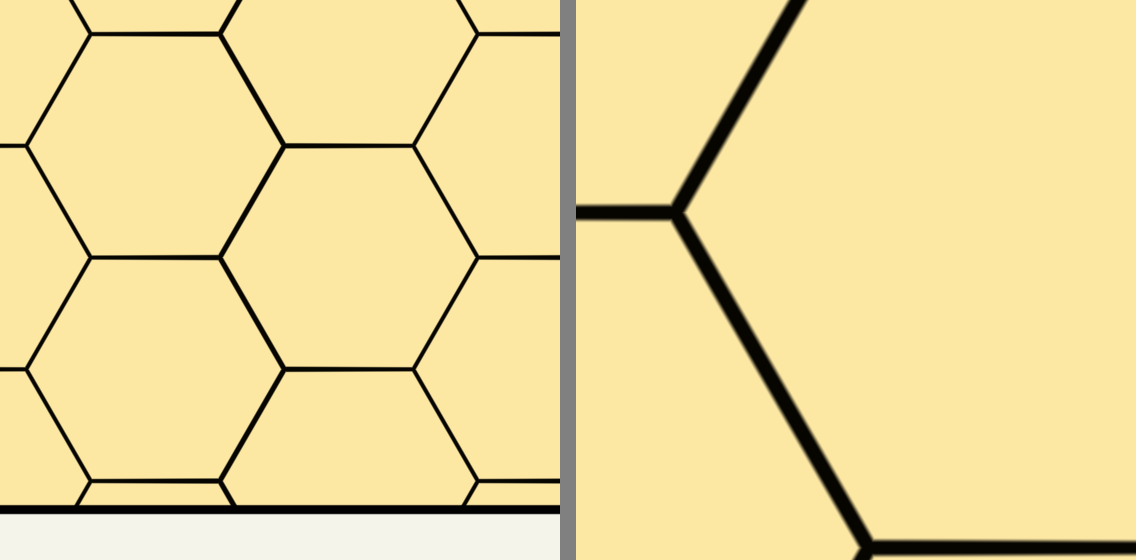
Left, the full canvas; right, a detail of the centre.
A Shadertoy shader for this pattern:

```glsl
// Flat-topped honeycomb in black outline on pale yellow, ending at a heavy rule above a paper margin.

const float TAU = 6.2831853;
const float SQRT3 = 1.7320508;

const vec3 HONEY = vec3(0.988, 0.906, 0.640);
const vec3 PAPER = vec3(0.960, 0.957, 0.918);
const vec3 INK   = vec3(0.025, 0.018, 0.000);

const float SIDE = 0.2304;
const vec2  CELL_CENTRE = vec2(0.2773, 0.7396);
const float THIN_LINE  = 0.0072;
const float THICK_LINE = 0.0094;
const float RULE_BOTTOM = 0.0820;
const float RULE_TOP    = 0.0980;

// Offset from the nearest point of a rectangular lattice
vec2 latticeOffset(vec2 p, vec2 period) {
    return p - period * round(p / period);
}

// Distance to the nearest edge of a flat-topped hexagonal tiling
float honeycombEdge(vec2 p, float side) {
    vec2 period = vec2(3.0, SQRT3) * side;
    vec2 a = latticeOffset(p, period);
    vec2 b = latticeOffset(p - 0.5 * period, period);
    vec2 q = abs(dot(a, a) < dot(b, b) ? a : b);
    return 0.5 * period.y - max(q.y, dot(q, vec2(0.5 * SQRT3, 0.5)));
}

// Line width swells along every second zigzag column
float lineWidth(float x, float side, float thin, float thick) {
    float phase = x / (3.0 * side) - 0.25;
    return mix(thin, thick, 0.5 + 0.5 * cos(TAU * phase));
}

// Coverage of the region where the signed distance is negative
float coverage(float d, float softness) {
    return 1.0 - smoothstep(-softness, softness, d);
}

void mainImage(out vec4 fragColor, in vec2 fragCoord) {
    vec2 uv = fragCoord / iResolution.xy;
    float softness = max(0.0018, 0.8 / iResolution.y);

    // Honeycomb outline
    vec2 p = uv - CELL_CENTRE;
    float width = lineWidth(p.x, SIDE, THIN_LINE, THICK_LINE);
    float outline = coverage(honeycombEdge(p, SIDE) - 0.5 * width, softness);
    vec3 color = mix(HONEY, INK, outline);

    // Paper margin and the rule above it
    float ruleMiddle = 0.5 * (RULE_TOP + RULE_BOTTOM);
    float ruleHalf = 0.5 * (RULE_TOP - RULE_BOTTOM);
    color = mix(color, PAPER, coverage(uv.y - ruleMiddle, softness));
    color = mix(color, vec3(0.0), coverage(abs(uv.y - ruleMiddle) - ruleHalf, softness));

    fragColor = vec4(color, 1.0);
}
```
